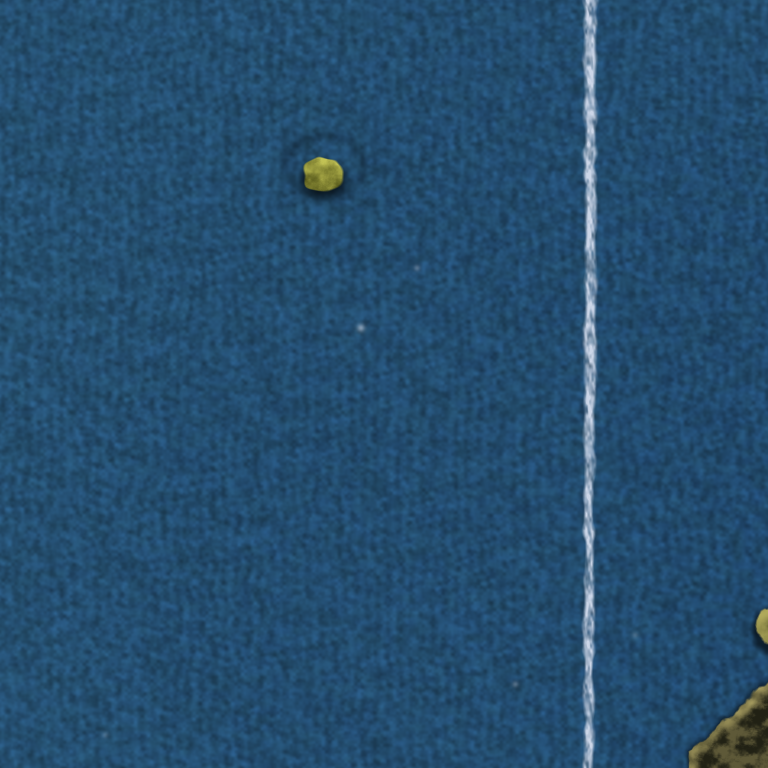
Give the GLSL for this texture, as a three.js fragment shader.

```glsl
varying vec2 vUv;

const vec3 CLOTH_BLUE = vec3(0.125, 0.283, 0.445);
const vec3 CLOTH_TEAL = vec3(0.135, 0.300, 0.400);
const vec3 CLOTH_LIGHT = vec3(0.175, 0.360, 0.495);
const vec3 CHALK = vec3(0.80, 0.84, 0.91);
const vec3 SHADOW = vec3(0.025, 0.06, 0.09);
const vec3 STONE_DARK = vec3(0.13, 0.13, 0.08);
const vec3 STONE_MID = vec3(0.37, 0.35, 0.22);
const vec3 STONE_RIM = vec3(0.66, 0.62, 0.38);
const vec3 PEBBLE_DARK = vec3(0.31, 0.32, 0.09);
const vec3 PEBBLE_LIGHT = vec3(0.76, 0.76, 0.33);

const float RIBS = 66.0;
const float GRAIN = 125.0;
const float LINE_X = 0.7665;
const float LINE_LEAN = 0.003;
const float LINE_HALF = 0.0078;
const vec2 PEBBLE_POS = vec2(0.422, 0.773);
const vec2 PEBBLE_SIZE = vec2(0.028, 0.022);
const vec2 ROCK_CORNER = vec2(0.899, 0.020);
const vec2 ROCK_NORMAL = vec2(-0.678, 0.735);
const vec2 CHIP_POS = vec2(1.006, 0.186);
const float SOFT = 0.0016;

float hash(vec2 p) {
  return fract(sin(dot(p, vec2(127.1, 311.7))) * 43758.5453);
}

float noise(vec2 p) {
  vec2 i = floor(p);
  vec2 f = fract(p);
  f = f * f * (3.0 - 2.0 * f);
  return mix(mix(hash(i), hash(i + vec2(1.0, 0.0)), f.x),
             mix(hash(i + vec2(0.0, 1.0)), hash(i + vec2(1.0, 1.0)), f.x), f.y);
}

float fbm(vec2 p) {
  float sum = 0.0;
  float gain = 0.5;
  for (int i = 0; i < 4; i++) {
    sum += gain * noise(p);
    p = p * 2.03 + 7.3;
    gain *= 0.5;
  }
  return sum / 0.9375;
}

float cover(float d) {
  return 1.0 - smoothstep(-SOFT, SOFT, d);
}

float ellipse(vec2 p, vec2 size) {
  return (length(p / size) - 1.0) * min(size.x, size.y);
}

float speck(vec2 p, vec2 center, float size) {
  vec2 q = p - center;
  return exp(-dot(q, q) / (size * size));
}

// Ribbed cloth: broad light falloff, columns and slanted grain
vec3 cloth(vec2 p) {
  float light = 0.66 - 0.46 * p.x + 0.30 * (p.y - 0.5) + 0.5 * (fbm(p * 3.0 + 2.0) - 0.5);
  vec3 col = mix(CLOTH_BLUE, CLOTH_LIGHT, clamp(light, 0.0, 1.0) * 0.8);
  col = mix(col, CLOTH_TEAL, 0.65 * noise(p * vec2(75.0, 95.0) + 11.0));
  float wobble = 0.8 * noise(p * vec2(9.0, 34.0));
  float rib = sin(6.28318 * (p.x * RIBS + wobble));
  float grain = noise(mat2(0.94, 0.34, -0.34, 0.94) * p * vec2(GRAIN, GRAIN * 1.2)) - 0.5;
  float fine = noise(p * GRAIN * 1.9 + 31.0) - 0.5;
  return col * (0.985 + 0.045 * rib + 0.30 * grain + 0.15 * fine);
}

// Chalk stripe with frayed, broken fibres
float chalk(vec2 p) {
  float x = p.x - LINE_X - LINE_LEAN * p.y - 0.003 * (noise(vec2(p.y * 28.0, 3.0)) - 0.5);
  float width = LINE_HALF * (0.75 + 0.25 * p.y + 0.4 * (noise(vec2(p.y * 65.0, 8.0)) - 0.5));
  float body = 1.0 - smoothstep(width * 0.45, width * 1.4, abs(x));
  float strands = noise(vec2(x * 260.0 + p.y * 45.0, p.y * 75.0));
  float flecks = noise(vec2(x * 330.0, p.y * 170.0) + 19.0);
  return body * clamp(0.15 + 0.75 * strands + 0.45 * flecks, 0.0, 1.0);
}

vec3 stone(vec2 p, float d) {
  vec3 col = mix(STONE_DARK, STONE_MID, smoothstep(0.3, 0.75, fbm(p * 85.0)));
  float rim = smoothstep(-0.016, -0.004, d) * (0.35 + 0.65 * noise(p * 95.0 + 5.0));
  return mix(col, STONE_RIM, rim);
}

void main() {
  vec2 p = vUv;
  vec3 col = cloth(p);

  // Stray lint
  float lint = 0.55 * speck(p, vec2(0.470, 0.573), 0.005)
             + 0.30 * speck(p, vec2(0.543, 0.651), 0.004)
             + 0.30 * speck(p, vec2(0.671, 0.109), 0.004)
             + 0.20 * speck(p, vec2(0.827, 0.173), 0.004)
             + 0.20 * speck(p, vec2(0.137, 0.043), 0.004);
  col = mix(col, CHALK, lint);
  col = mix(col, CHALK, chalk(p));

  // Pebble with its dent and contact shadow
  vec2 q = p - PEBBLE_POS;
  float dent = abs(ellipse(q - vec2(0.001, 0.010), vec2(0.050, 0.041)));
  col *= 1.0 - 0.22 * exp(-dent * dent / 0.00005);
  float contact = ellipse(q + vec2(0.001, 0.006), PEBBLE_SIZE * 1.02);
  col = mix(col, SHADOW, 0.8 * (1.0 - smoothstep(-0.006, 0.009, contact)));
  float pebble = ellipse(q, PEBBLE_SIZE) + 0.008 * (noise(p * 70.0 + 4.0) - 0.4);
  float lit = 0.5 + q.y * 16.0 + q.x * 4.0 + 0.9 * (fbm(p * 95.0) - 0.5);
  col = mix(col, mix(PEBBLE_DARK, PEBBLE_LIGHT, clamp(lit, 0.0, 1.0)), cover(pebble));

  // Corner rock and the chip above it
  float rough = 0.012 * (fbm(p * 48.0) - 0.5);
  float rock = max(dot(p - ROCK_CORNER, ROCK_NORMAL), ROCK_CORNER.x - p.x) + rough;
  float chip = ellipse(p - CHIP_POS, vec2(0.021, 0.027)) + rough;
  float stones = min(rock, chip);
  float chipShade = ellipse(p - CHIP_POS + vec2(0.002, 0.007), vec2(0.022, 0.027));
  float shade = min(rock, chipShade);
  col = mix(col, SHADOW, 0.75 * (1.0 - smoothstep(-0.003, 0.008, shade)));
  vec3 stoneCol = stone(p, stones);
  stoneCol = mix(stoneCol, PEBBLE_LIGHT, 0.35 * cover(chip));
  col = mix(col, stoneCol, cover(stones));

  gl_FragColor = vec4(col, 1.0);
}
```
